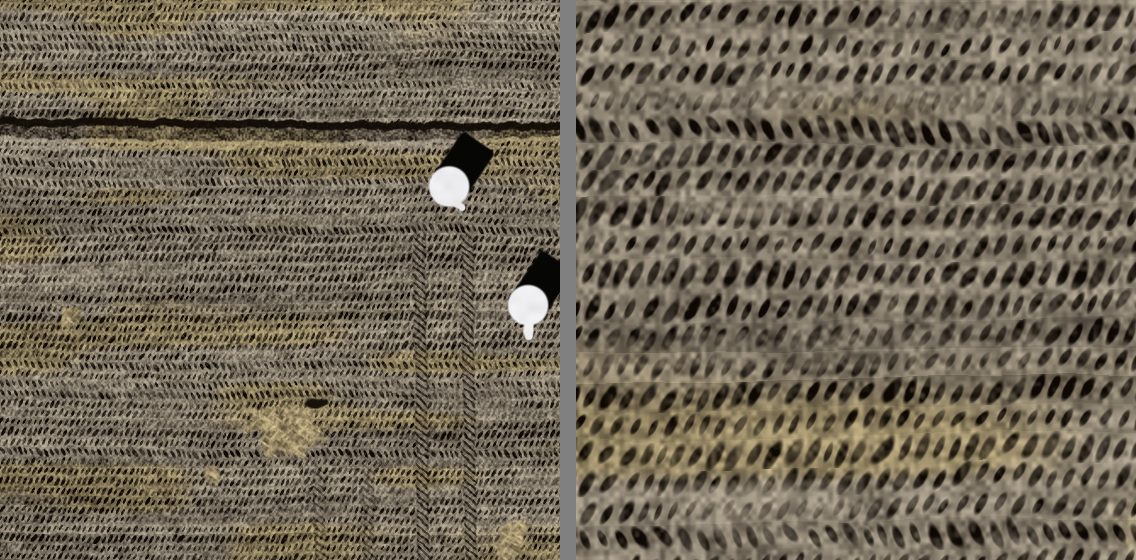
Left, the full canvas; right, a detail of the centre.
A Shadertoy shader for this texture:

```glsl
float hash(vec2 p) {
    return fract(sin(dot(p, vec2(127.1, 311.7))) * 43758.5453);
}

float noise(vec2 p) {
    vec2 i = floor(p), f = fract(p);
    f = f * f * (3.0 - 2.0 * f);
    return mix(mix(hash(i), hash(i + vec2(1, 0)), f.x),
               mix(hash(i + vec2(0, 1)), hash(i + vec2(1, 1)), f.x), f.y);
}

mat2 rotation(float a) {
    return mat2(cos(a), sin(a), -sin(a), cos(a));
}

float segment(vec2 p, vec2 a, vec2 b) {
    vec2 d = b - a;
    return length(p - a - d * clamp(dot(p - a, d) / dot(d, d), 0.0, 1.0));
}

// Dark slanted gaps between the stubble tufts, 58 rows of about 92
float stubbleGaps(vec2 p, out float row) {
    float v = p.y * 58.0 + 0.5 * noise(p * vec2(5, 9)) + 0.25 * noise(p * vec2(24, 58));
    row = floor(v);
    float across = fract(v) - 0.5;
    float lean = hash(vec2(row, 3)) < 0.78 ? -0.75 : 0.65;
    float u = p.x * 92.0 + lean * across + hash(vec2(row, 7)) + 0.7 * noise(vec2(p.x * 38.0, row));
    vec2 id = vec2(floor(u), row);
    float size = mix(0.75, 1.12, hash(id + 4.0)) * mix(0.8, 1.1, hash(vec2(row, 11)));
    vec2 q = vec2(fract(u) - 0.5, across + 0.2 * (hash(id) - 0.5));
    float d = length(q / vec2(0.33, 0.43)) / size;
    return (1.0 - smoothstep(0.6, 1.15, d)) * mix(0.65, 1.0, hash(id + 9.0));
}

// Loose straw: bright fibres running in two directions
float fibres(vec2 p) {
    float a = noise(rotation(0.6) * p * vec2(1) * mat2(70, 0, 0, 260));
    float b = noise(rotation(-0.9) * p * mat2(80, 0, 0, 240));
    return max(a, b);
}

void mainImage(out vec4 fragColor, in vec2 fragCoord) {
    vec2 p = fragCoord / iResolution.xy;
    float aa = 1.5 / iResolution.y;
    float row;
    float gaps = stubbleGaps(p, row);
    float grain = noise(p * vec2(330, 290)) - 0.5;
    float blotch = noise(p * vec2(60, 110)) - 0.5;
    float band = noise(vec2(p.x * 2.0, p.y * 24.0)) - 0.5;

    // Soil and stubble
    float tone = 0.61 + 0.36 * grain + 0.2 * blotch + 0.17 * band;
    tone += 0.13 * (hash(vec2(row, 21)) - 0.5);
    float calm = smoothstep(0.62, 0.85, noise(p * vec2(7, 46) + 30.0));
    tone -= gaps * mix(0.56, 0.25, calm);

    // Wheel tracks with slanted lugs
    for (int i = 0; i < 4; i++) {
        float k = float(i);
        float x = i < 2 ? 0.748 + 0.086 * k : 0.565 + 0.087 * (k - 2.0);
        float top = i < 2 ? 0.61 : 0.19;
        float dx = p.x - x - 0.012 * (0.6 - p.y) + 0.004 * (noise(vec2(p.y * 30.0, k)) - 0.5);
        float track = smoothstep(0.013, 0.008, abs(dx)) * smoothstep(top, top - 0.05, p.y);
        float lug = abs(fract(p.y * 74.0 + dx * 65.0 + 0.4 * blotch) - 0.5);
        float treaded = 0.6 + 0.3 * grain - 0.45 * smoothstep(0.22, 0.38, lug);
        treaded -= 0.15 * smoothstep(0.004, 0.011, abs(dx));
        tone = mix(tone, treaded, track * (i < 2 ? 0.8 : 0.5));
    }

    // Furrow: black cut, rough brown bank, pale lip
    float wobble = 0.005 * (noise(vec2(p.x * 45.0, 2)) - 0.5) + 0.003 * (noise(vec2(p.x * 160.0, 5)) - 0.5);
    float cut = p.y - 0.783 + 0.01 * p.x + wobble;
    float lip = p.y - 0.752 + 0.032 * p.x * (1.0 - p.x) + wobble;
    float bank = smoothstep(-0.001, 0.003, lip) * smoothstep(0.004, 0.0, cut);
    tone = mix(tone, 0.36 + 0.5 * grain + 0.35 * blotch, bank);
    tone = mix(tone, 0.77 + 0.25 * grain, 0.85 * smoothstep(0.006, 0.002, abs(lip)));
    tone = mix(tone, 0.03 + 0.1 * max(grain, 0.0), smoothstep(0.009, 0.005, abs(cut)));

    // Heaps of loose straw
    float straw = 0.0;
    for (int i = 0; i < 4; i++) {
        vec2 c = i == 0 ? vec2(0.515, 0.232) : i == 1 ? vec2(0.126, 0.435)
               : i == 2 ? vec2(0.915, 0.035) : vec2(0.38, 0.15);
        vec2 r = i == 0 ? vec2(0.085, 0.042) : i == 2 ? vec2(0.028, 0.04) : vec2(0.02, 0.02);
        float d = length((p - c) / r) + 0.9 * (noise(p * 48.0 + float(i)) - 0.5);
        straw = max(straw, smoothstep(1.1, 0.65, d));
    }
    tone = mix(tone, 0.3 + 0.68 * fibres(p) + 0.2 * grain, 0.9 * straw);
    float hollow = length((p - vec2(0.56, 0.279)) / vec2(0.022, 0.01)) + 0.7 * blotch;
    tone = mix(tone, 0.05, smoothstep(1.1, 0.7, hollow));

    vec3 color = mix(vec3(0.05, 0.03, 0.01), vec3(0.83, 0.78, 0.69), clamp(tone, 0.0, 1.12));
    float yellowing = straw + smoothstep(0.55, 0.8, noise(p * vec2(4, 20) + 8.0));
    color *= mix(vec3(1), vec3(1.04, 1.01, 0.86), min(yellowing, 1.0));

    // Wrapped bales with long shadows and a loose tail of film
    for (int i = 0; i < 2; i++) {
        vec2 c = i == 0 ? vec2(0.802, 0.667) : vec2(0.943, 0.455);
        vec2 tail = i == 0 ? vec2(0.021, -0.036) : vec2(0.001, -0.054);
        vec2 q = p - c;
        vec2 s = rotation(-0.98) * q - vec2(0.047, 0.0);
        vec2 e = abs(s) - vec2(0.041, 0.027);
        float shadow = length(max(e, 0.0)) + min(max(e.x, e.y), 0.0) - 0.008;
        color = mix(color, vec3(0.025, 0.025, 0.02), smoothstep(aa, -aa, shadow));
        float film = segment(q, vec2(0.004, -0.025), tail) - 0.009 + 0.008 * (noise(p * 110.0) - 0.5);
        float bale = min(length(q) - 0.036, film);
        vec3 white = vec3(0.95, 0.95, 0.96) - 0.05 * noise(p * 60.0);
        color = mix(color, white, smoothstep(aa, -aa, bale));
    }
    fragColor = vec4(color, 1.0);
}
```
